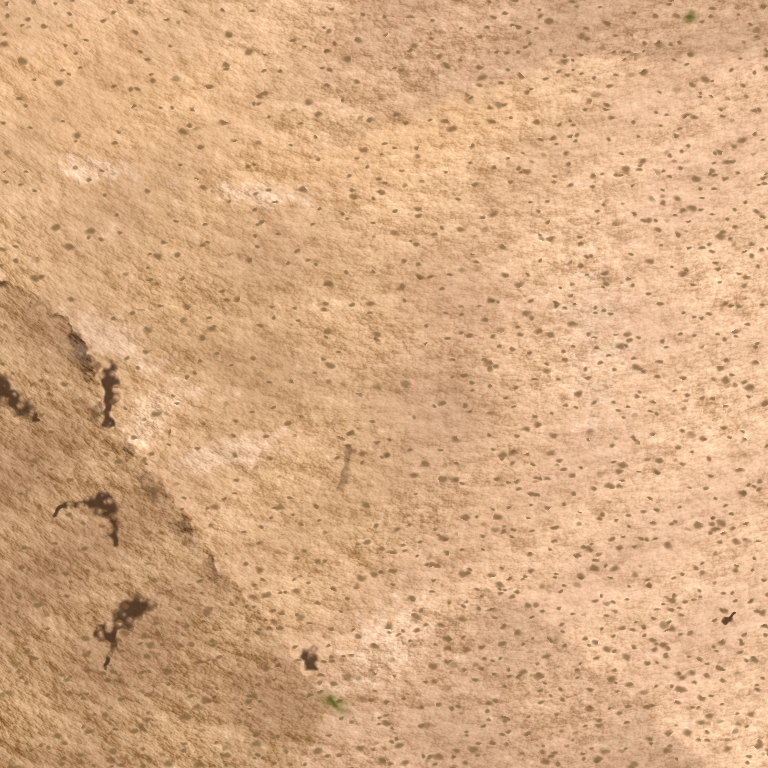
A Shadertoy shader for this texture:

```glsl
const vec3 SAND = vec3(0.89, 0.71, 0.55);
const vec3 PEACH = vec3(0.94, 0.76, 0.61);
const vec3 GOLD = vec3(0.92, 0.73, 0.54);
const vec3 TAN = vec3(0.81, 0.64, 0.47);
const vec3 MAUVE = vec3(0.82, 0.65, 0.51);
const vec3 UMBER = vec3(0.71, 0.55, 0.40);
const vec3 CHALK = vec3(0.94, 0.79, 0.66);
const vec3 SHADOW = vec3(0.27, 0.18, 0.12);
const vec3 SHRUB = vec3(0.50, 0.38, 0.24);
const vec3 LEAF = vec3(0.33, 0.34, 0.11);
const vec2 LIGHT = vec2(0.15, 0.4);
const float RELIEF_FREQ = 15.0;
const float RELIEF_GAIN = 0.1;
const int RELIEF_OCTAVES = 5;

vec2 hash2(vec2 p) {
    vec3 q = fract(p.xyx * vec3(0.1031, 0.1030, 0.0973));
    q += dot(q, q.yzx + 33.33);
    return fract((q.xx + q.yz) * q.zy);
}
// Cellular noise: x is distance to the nearest point, y its random tone
vec2 cellular(vec2 p) {
    vec2 id = floor(p), best = vec2(4.0, 0.0);
    for (int i = 0; i < 9; i++) {
        vec2 cell = id + vec2(i % 3 - 1, i / 3 - 1), h = hash2(cell);
        vec2 d = cell + h - p;
        if (dot(d, d) < best.x) best = vec2(dot(d, d), fract(h.x * 7.0 + h.y * 13.0));
    }
    return vec2(sqrt(best.x), best.y);
}
// Irregular offset for ragged outlines
vec2 ragged(vec2 p) {
    return vec2(cellular(p).x, cellular(p + 9.5).x) - 0.45;
}
// Side-lit stones with varied tones over several scales
float relief(vec2 p) {
    float sum = 0.0, amp = 0.75;
    p *= RELIEF_FREQ;
    for (int i = 0; i < RELIEF_OCTAVES; i++) {
        vec2 stone = cellular(p);
        sum += amp * (cellular(p + LIGHT).x - stone.x + 0.45 * (stone.y - 0.5));
        p = mat2(1.9, 0.3, -0.3, 1.9) * p + 17.0;
        amp *= 1.07;
    }
    return sum;
}
// Soft ellipse, tilted by an angle
float blob(vec2 p, vec2 centre, vec2 radius, float tilt) {
    float c = cos(tilt), s = sin(tilt);
    vec2 d = mat2(c, -s, s, c) * (p - centre) / radius;
    return exp(-dot(d, d));
}
// Tapered crack between two points
float crack(vec2 p, vec2 a, vec2 b, float width) {
    vec2 ab = b - a;
    float t = clamp(dot(p - a, ab) / dot(ab, ab), 0.0, 1.0);
    return 1.0 - smoothstep(0.3, 1.0, length(p - a - ab * t) / (width * (1.0 - 0.5 * t)));
}

void mainImage(out vec4 fragColor, in vec2 fragCoord) {
    vec2 uv = fragCoord / iResolution.xy;
    vec2 coarse = ragged(uv * 24.0), fine = ragged(uv * 75.0);
    vec2 p = uv + 0.018 * coarse + 0.01 * fine;
    float broad = sin(uv.x * 17.0 + 2.0 * sin(uv.y * 11.0)) * sin(uv.y * 21.0 - uv.x * 9.0);

    // Broad slopes
    vec3 col = mix(SAND, PEACH, smoothstep(0.45, 0.9, p.x + 0.2 * (0.5 - p.y)));
    col = mix(col, GOLD, 0.8 * blob(p, vec2(0.1, 0.87), vec2(0.4, 0.12), -0.2));
    col = mix(col, TAN, 0.95 * blob(p, vec2(0.24, 0.56), vec2(0.3, 0.2), -0.5));
    col = mix(col, MAUVE, 0.9 * blob(p, vec2(0.56, 0.42), vec2(0.09, 0.2), -0.35));
    col = mix(col, TAN, 0.8 * blob(p, vec2(0.45, 0.36), vec2(0.14, 0.09), 0.9));

    // Far slope behind the bright ridge
    float ridge = 0.79 + 0.125 * smoothstep(0.36, 0.78, p.x);
    float beyond = smoothstep(0.0, 0.015, p.y - ridge) * smoothstep(0.3, 0.55, p.x);
    col = mix(col, MAUVE, 0.9 * beyond);
    col = mix(col, GOLD, 0.7 * blob(p, vec2(0.52, 0.81), vec2(0.2, 0.04), 0.32));

    // Low mound at the bottom
    float mound = 0.235 - 0.85 * max(p.x - 0.66, 0.0) - 0.55 * max(0.64 - p.x, 0.0);
    col = mix(col, MAUVE, 0.9 * smoothstep(-0.01, 0.02, mound - p.y));

    // Pale outcrops
    float chalk = blob(p, vec2(0.14, 0.56), vec2(0.07, 0.028), -0.4)
        + blob(p, vec2(0.2, 0.46), vec2(0.07, 0.025), 0.7)
        + blob(p, vec2(0.3, 0.41), vec2(0.09, 0.02), 0.2)
        + blob(p, vec2(0.34, 0.745), vec2(0.08, 0.016), -0.1)
        + blob(p, vec2(0.13, 0.78), vec2(0.06, 0.015), -0.15)
        + 0.8 * blob(p, vec2(0.5, 0.16), vec2(0.1, 0.05), 0.7)
        + 0.7 * blob(p, vec2(0.77, 0.57), vec2(0.05, 0.14), 0.0);
    chalk = smoothstep(0.15, 0.8, chalk + 0.7 * fine.x + 0.5 * coarse.y);
    col = mix(col, CHALK, 0.65 * chalk);

    // Near slope with a broken, shaded rim
    float edge = 0.43 - 0.78 * max(p.y - 0.08, 0.0) - 0.5 * max(0.08 - p.y, 0.0);
    edge += 0.05 * exp(-pow((p.y - 0.56) / 0.07, 2.0));
    float inside = edge - p.x, near = smoothstep(-0.003, 0.003, inside);
    col = mix(col, mix(UMBER, TAN, 0.35 + 0.25 * broad), near);
    float rim = near * smoothstep(0.028, 0.004, inside) * smoothstep(0.1, 0.4, p.y);
    col = mix(col, SHADOW, 0.6 * rim * smoothstep(-0.2, 0.2, coarse.y + 0.5 * fine.x));

    // Rock grain bends down both sides of the valley
    vec2 grain = vec2(uv.x, 1.5 * uv.y - 0.7 * pow(uv.x - 0.5, 2.0)) + 0.003 * fine;
    float lit = relief(grain) * (0.95 + 0.25 * broad + 0.25 * near + 0.25 * chalk);
    col += RELIEF_GAIN * (lit - 0.2 * abs(lit)) + 0.02 * broad * vec3(1.0, 0.9, 0.5) + 0.008;

    // Crevices and ledge shadows
    float dark = crack(p, vec2(0.14, 0.515), vec2(0.147, 0.44), 0.014)
        + crack(p, vec2(0.0, 0.5), vec2(0.055, 0.45), 0.015)
        + crack(p, vec2(0.14, 0.335), vec2(0.145, 0.3), 0.02)
        + crack(p, vec2(0.135, 0.35), vec2(0.075, 0.335), 0.012)
        + crack(p, vec2(0.185, 0.215), vec2(0.13, 0.175), 0.019)
        + crack(p, vec2(0.145, 0.18), vec2(0.14, 0.135), 0.012)
        + crack(p, vec2(0.4, 0.15), vec2(0.41, 0.13), 0.014)
        + crack(p, vec2(0.945, 0.185), vec2(0.965, 0.2), 0.007)
        + 0.4 * crack(p, vec2(0.46, 0.41), vec2(0.44, 0.36), 0.012);
    col = mix(col, SHADOW, 0.85 * min(dark, 1.0) * smoothstep(-0.6, 0.0, fine.y + coarse.x));

    // Scrub, thicker on the right and low slopes
    float density = 0.05 + 0.06 * smoothstep(0.4, 0.75, uv.x) + 0.06 * smoothstep(0.4, 0.1, uv.y);
    for (int i = 0; i < 3; i++) {
        vec2 bush = cellular((uv + 0.004 * fine) * vec2(1.0, 1.5) * (48.0 + 19.0 * float(i)) + 5.0);
        float cover = smoothstep(0.42, 0.1, bush.x) * smoothstep(density, 0.6 * density, bush.y);
        col = mix(col, SHRUB, 0.75 * cover);
    }
    float green = blob(p, vec2(0.437, 0.088), vec2(0.014, 0.009), -0.5)
        + blob(p, vec2(0.898, 0.977), vec2(0.008), 0.0);
    col = mix(col, LEAF, 0.85 * min(green, 1.0));
    fragColor = vec4(clamp(col, 0.0, 1.0), 1.0);
}
```
